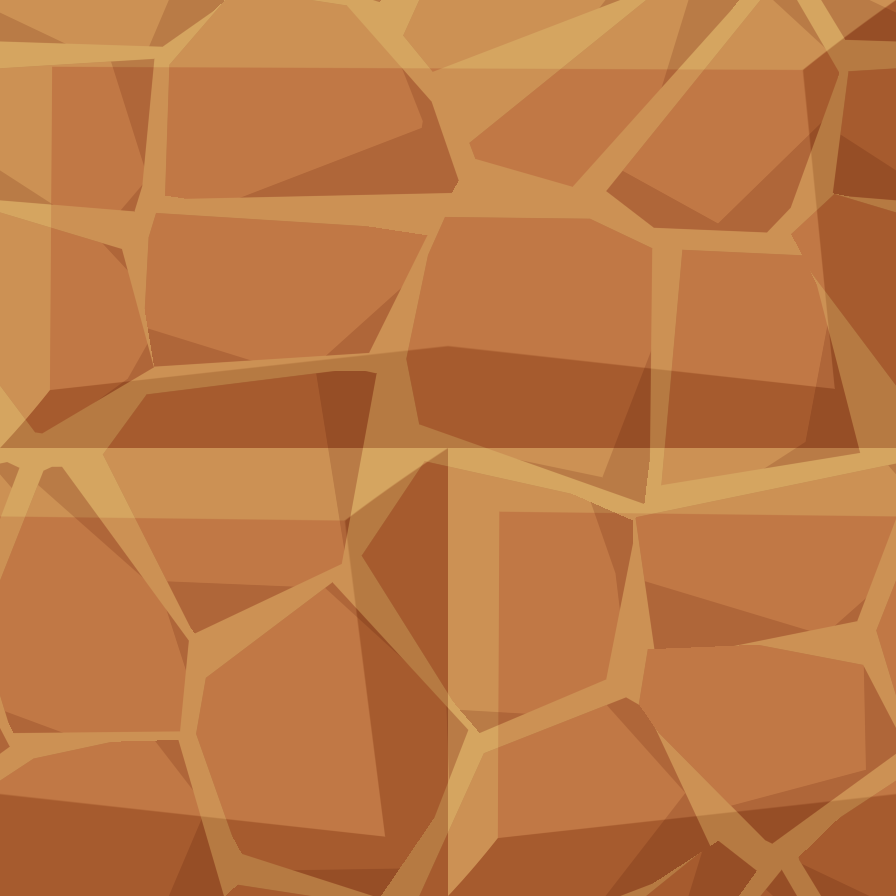
This texture is drawn by a WebGL 1 fragment shader. Its source:

```glsl
precision highp float;
// Staggered bevelled sandstone blocks with faceted cracks and angular shadows.
uniform vec2 u_resolution;

#define CELLS 4.0         // crack cells across the canvas
#define JITTER 0.85       // irregularity of the cells
#define CRACK 0.048       // mean crack half width, in cells
#define CRACK_TAPER 0.24  // how fast cracks widen along an edge
#define SHADE 0.015       // mean shadow depth, in cells
#define SHADE_TAPER 0.60  // how fast shadows widen along an edge
#define BEVEL 0.065       // basic bevel width
#define STONE vec3(0.757, 0.470, 0.270)
#define GLOW vec3(0.970, 0.960, 0.570)
#define GLOW_AMOUNT 0.2
#define BEVEL_TINT vec3(0.859, 0.760, 0.667)
#define SHADE_TINT vec3(0.906, 0.851, 0.830)

vec2 hash2(vec2 p) {
  vec3 q = fract(p.xyx * vec3(0.1031, 0.1030, 0.0973));
  q += dot(q, q.yzx + 33.33);
  return fract((q.xx + q.yz) * q.zy);
}

// Antialiased mask that is 1 where the signed distance is positive.
float cover(float distance, float pixel) {
  return smoothstep(-0.7 * pixel, 0.7 * pixel, distance);
}

vec2 cellCentre(vec2 id) {
  return id + 0.5 + JITTER * (hash2(mod(id, CELLS) + 7.0) - 0.5);
}

// Signed distances to the facet outline (x) and its unshaded part (y).
vec2 facet(vec2 p) {
  vec2 base = floor(p), nearId = base, centre = p;
  float nearest = 9.0;
  for (int j = -1; j <= 1; j++)
    for (int i = -1; i <= 1; i++) {
      vec2 id = base + vec2(i, j);
      vec2 c = cellCentre(id);
      float d = dot(c - p, c - p);
      if (d < nearest) { nearest = d; nearId = id; centre = c; }
    }

  // Inset each cell edge by a tilted line, so gaps become wedges.
  vec2 result = vec2(9.0);
  for (int j = -2; j <= 2; j++)
    for (int i = -2; i <= 2; i++) {
      vec2 offset = vec2(i, j);
      if (dot(offset, offset) < 0.5) continue;
      vec2 other = cellCentre(nearId + offset);
      vec2 normal = normalize(other - centre);
      vec2 fromMid = p - 0.5 * (centre + other);
      float along = dot(fromMid, vec2(-normal.y, normal.x));
      vec2 rnd = 2.0 * hash2(mod(nearId, CELLS) + 17.0 * offset + 61.0) - 1.0;
      float edge = -dot(fromMid, normal) - CRACK - CRACK_TAPER * rnd.x * along;
      // Shadows gather on edges that face the lower right.
      float facing = smoothstep(0.1, 0.5, dot(normal, vec2(0.8, -0.6)));
      float slope = SHADE_TAPER * sign(rnd.y) * (0.6 + 0.4 * abs(rnd.y));
      float depth = facing * (SHADE + slope * along);
      result = min(result, vec2(edge, edge - depth));
    }
  return result;
}

// Masks of the lit (x) and dark (y) bevels of a block.
vec2 bevels(vec2 uv, float pixel) {
  float row = floor(uv.y * 2.0);
  vec2 block = vec2(uv.x + 0.5 * mod(row + 1.0, 2.0), row);
  vec2 p = vec2(fract(block.x), uv.y - 0.5 * row);
  vec2 rnd = hash2(vec2(floor(fract(block.x) * 0.5), row) + 3.0);

  // Bevel widths vary along each side; the lower one peaks in the middle.
  float left = BEVEL * (0.85 + 0.25 * rnd.x * p.y);
  float right = BEVEL * (0.95 + 1.6 * (0.4 + rnd.y) * p.y);
  float top = BEVEL * (0.95 + 0.45 * mix(rnd.x, 1.0 - rnd.x, p.x));
  float bottom = BEVEL * (0.9 + 0.85 * (1.0 - abs(2.0 * p.x - 1.0)));

  // Mitre: the relatively closest side owns the point.
  float lit = min(p.x / left, (0.5 - p.y) / top);
  float dark = min((1.0 - p.x) / right, p.y / bottom);
  float rim = cover((1.0 - min(lit, dark)) * BEVEL, pixel);
  float litSide = cover((dark - lit) * BEVEL * 0.7, pixel);
  return rim * vec2(litSide, 1.0 - litSide);
}

void main() {
  float size = min(u_resolution.x, u_resolution.y);
  vec2 uv = gl_FragCoord.xy / size;
  float pixel = 1.0 / size;

  vec2 rim = bevels(uv, pixel);
  vec2 edges = facet(uv * CELLS);
  float stone = cover(edges.x, CELLS * pixel);
  float shade = stone * (1.0 - cover(edges.y, CELLS * pixel));

  // Layer the translucent tones over the flat stone.
  vec3 color = STONE * mix(vec3(1.0), BEVEL_TINT, rim.y);
  color = mix(color, GLOW, GLOW_AMOUNT * rim.x);
  color = mix(color, GLOW, GLOW_AMOUNT * (1.0 - stone));
  color *= mix(vec3(1.0), SHADE_TINT, shade);
  gl_FragColor = vec4(color, 1.0);
}
```
